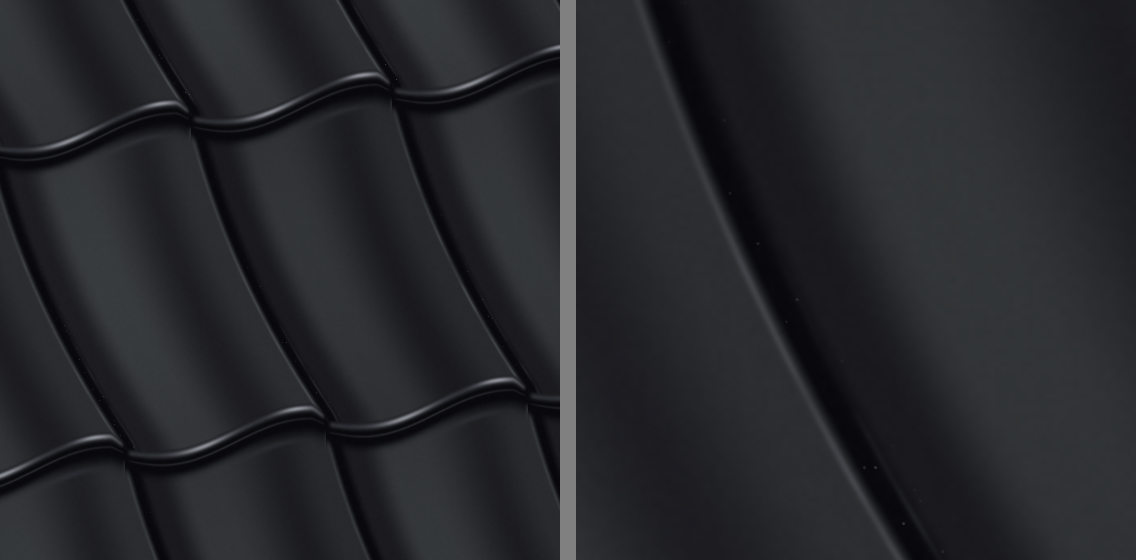
Left: the whole. Right: its middle third, enlarged.
Reproduce this texture procedurally as a three.js fragment shader.

```glsl
varying vec2 vUv;

// Lattice of tiles: one lip corner, step across, step down the slope
const vec2 CORNER = vec2(0.341, 0.805);
const vec2 ACROSS = vec2(0.359, 0.051);
const vec2 DOWN = vec2(0.242, -0.545);

const vec3 BLACK = vec3(0.035, 0.035, 0.05);
const vec3 CHARCOAL = vec3(0.105, 0.105, 0.125);
const vec3 SLATE = vec3(0.212, 0.224, 0.232);
const vec3 GLINT = vec3(0.56, 0.57, 0.58);

const float SEAM_BOW = 0.08;
const float LIP_MID = 0.0195;
const float LIP_WAVE = 0.0245;
const float LIP_HALF = 0.0175;
const float EDGE = 0.0016;
const float TILE_VARIATION = 0.14;
const float GRAIN = 0.008;
const float PI = 3.14159265;

float hash(vec2 p) {
  return fract(sin(dot(p, vec2(127.1, 311.7))) * 43758.5453);
}

float noise(vec2 p) {
  vec2 i = floor(p);
  vec2 f = fract(p);
  f = f * f * (3.0 - 2.0 * f);
  return mix(mix(hash(i), hash(i + vec2(1.0, 0.0)), f.x),
             mix(hash(i + vec2(0.0, 1.0)), hash(i + 1.0), f.x), f.y);
}

float bell(float x, float center, float width) {
  float t = (x - center) / width;
  return exp(-t * t);
}

// Solves p = CORNER + u * ACROSS + v * DOWN
vec2 toLattice(vec2 p) {
  vec2 q = p - CORNER;
  float area = ACROSS.x * DOWN.y - ACROSS.y * DOWN.x;
  return vec2(q.x * DOWN.y - q.y * DOWN.x, ACROSS.x * q.y - ACROSS.y * q.x) / area;
}

// Glazed face of a tile: valley, broad sheen, shoulder and side seam
vec3 tileFace(vec2 uv, float row) {
  float v = clamp(uv.y - row, 0.0, 1.0);
  float u = uv.x + SEAM_BOW * 4.0 * v * (1.0 - v);
  float w = fract(u);
  float tone = 1.0 + TILE_VARIATION * (hash(vec2(floor(u), row)) - 0.5);

  float sheen = smoothstep(0.11, 0.26, w) * (1.0 - smoothstep(0.38, mix(0.82, 0.66, v), w));
  sheen *= 0.82 + 0.18 * sin(PI * v);
  float shoulder = 0.55 * smoothstep(0.68, 0.91, w);
  vec3 color = mix(CHARCOAL, SLATE, sheen + shoulder) * tone;

  float groove = 1.0 - smoothstep(0.015, 0.065, w) + smoothstep(0.975, 1.0, w);
  color = mix(color, BLACK, groove);

  // Thin lit rims and worn specks along the seam
  float wear = noise(uv * vec2(9.0, 22.0));
  color += SLATE * bell(w, 0.974, 0.007) * (0.15 + 0.5 * v * wear);
  color += SLATE * bell(w, 0.036, 0.006) * 0.45 * smoothstep(0.45, 1.0, v) * wear;
  vec2 grid = vUv * 300.0;
  float speck = step(0.965, hash(floor(grid))) * (1.0 - smoothstep(0.1, 0.4, length(fract(grid) - 0.5)));
  return color + GLINT * speck * bell(w, 0.02, 0.03) * 0.35 * v;
}

// Rolled lip: s runs along it, t from -1 at its top to 1 at its foot
vec3 lipColor(float s, float t) {
  vec3 color = mix(CHARCOAL, BLACK, smoothstep(-0.7, 0.1, t));
  color += SLATE * 0.35 * bell(t, -0.6, 0.3);
  color += SLATE * 0.5 * bell(t, 0.38, 0.13) * (0.45 + 0.55 * sin(PI * s));
  color += GLINT * 0.66 * bell(s, 0.39, 0.13) * bell(t, -0.66, 0.28);
  color += GLINT * 0.7 * bell(s, 0.85, 0.09) * bell(t, -0.72, 0.25);
  color = mix(color, BLACK, smoothstep(0.6, 1.0, t));
  float ends = smoothstep(0.0, 0.035, s) * (1.0 - smoothstep(0.975, 1.0, s));
  return mix(BLACK, color, ends);
}

void main() {
  vec2 uv = toLattice(vUv);
  float row = floor(uv.y + 0.5);
  float below = uv.y - row;

  // Position along the nearest lip and depth under its chord
  float s = fract(uv.x + below * DOWN.x / ACROSS.x);
  float depth = below * (ACROSS.y * DOWN.x / ACROSS.x - DOWN.y);
  float tip = smoothstep(0.92, 1.0, s);
  float curve = LIP_MID + LIP_WAVE * cos(PI * (s - 0.25) / 0.6) + 0.011 * tip;
  float halfWidth = LIP_HALF * (1.0 - 0.28 * tip - 0.2 * (1.0 - smoothstep(0.0, 0.2, s)));
  float t = (depth - curve) / halfWidth;
  float gap = depth - curve - halfWidth;

  // Lower tile with the shadow cast by the lip
  vec3 lower = tileFace(uv, row);
  float notch = smoothstep(0.68, 0.9, s) * (1.0 - smoothstep(0.98, 1.0, s));
  float reach = 0.012 + 0.008 * notch;
  lower += SLATE * 0.22 * bell(gap, 0.026, 0.006) * bell(s, 0.75, 0.12);
  lower = mix(lower, BLACK, exp(-pow(max(gap, 0.0) / reach, 2.0)));

  // Upper tile running into its lip
  vec3 upper = tileFace(uv, row - 1.0);
  upper = mix(upper, lipColor(s, t), smoothstep(-1.35, -0.85, t));

  vec3 color = mix(upper, lower, smoothstep(-EDGE, EDGE, gap));
  color += GRAIN * (noise(vUv * 260.0) - 0.5);
  gl_FragColor = vec4(color, 1.0);
}
```
